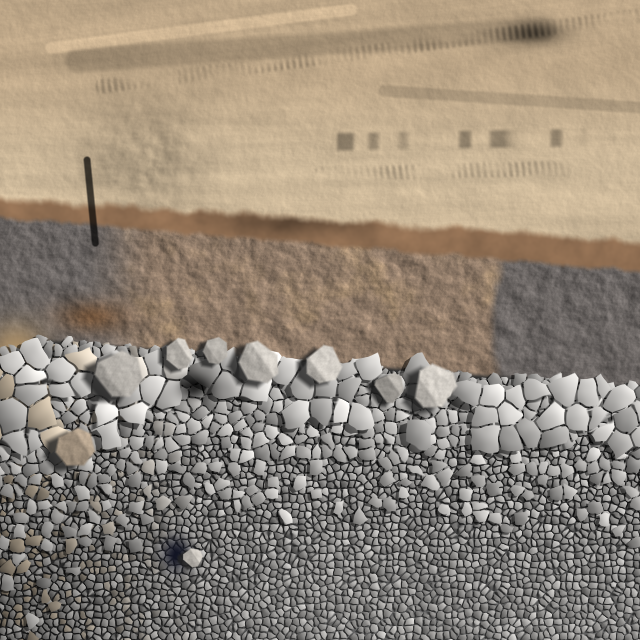
Give the GLSL for this texture, as a three.js fragment shader.

```glsl
varying vec2 vUv;
const vec2 LIGHT = vec2(.85, .53);

vec2 hash(vec2 p) {
  return fract(sin(vec2(dot(p, vec2(127.1, 311.7)), dot(p, vec2(269.5, 183.3)))) * 43758.5);
}
float corner(vec2 i, vec2 f, vec2 o) { return dot(hash(i + o) * 2. - 1., f - o); }
float noise(vec2 p) {
  vec2 i = floor(p), f = fract(p), u = f * f * (3. - 2. * f), e = vec2(1, 0);
  return mix(mix(corner(i, f, e.yy), corner(i, f, e.xy), u.x),
             mix(corner(i, f, e.yx), corner(i, f, e.xx), u.x), u.y);
}
float fbm(vec2 p) {
  float sum = 0., amp = .6;
  for (int i = 0; i < 4; i++) {
    sum += amp * noise(p);
    p = mat2(1.6, 1.2, -1.2, 1.6) * p + 7.3;
    amp *= .55;
  }
  return sum;
}
float relief(vec2 p, float scale) { return fbm(p * scale) - fbm(p * scale + LIGHT * .22); }
float smudge(vec2 p, float x, float y, float w, float h) {
  vec2 q = (p - vec2(x, y)) / vec2(w, h);
  return exp(-dot(q, q));
}
float stroke(vec2 p, vec4 ends, float width) {
  vec2 d = ends.zw - ends.xy, q = p - ends.xy;
  return 1. - smoothstep(width * .5, width, length(q - d * clamp(dot(q, d) / dot(d, d), 0., 1.)));
}
float tread(vec2 p, vec4 ends) {
  float wear = smoothstep(-.25, .3, noise(p * vec2(14, 30)));
  return stroke(p, ends, .015) * wear * (.5 + .5 * sin(p.x * 620. + p.y * 90.));
}
float rubbleTop(float x) { return .475 - .08 * x - .03 * smoothstep(.07, 0., x); }

// Nearest cell: xy = centre, z = gap to its neighbour
vec3 cell(vec2 p, float scale) {
  vec2 q = p * scale, centre = q;
  float near = 9., next = 9.;
  for (int k = 0; k < 9; k++) {
    vec2 id = floor(q) + vec2(mod(float(k) + .5, 3.) - .5, floor((float(k) + .5) / 3.)) - 1.;
    vec2 c = id + .1 + .8 * hash(id + scale);
    float d = length(q - c);
    next = min(next, max(near, d));
    if (d < near) { near = d; centre = c; }
  }
  return vec3(centre / scale, next - near);
}
float stoneMask(vec3 c, float scale, float reach) {
  float depth = rubbleTop(c.x) - c.y, limit = reach * (1. + .9 * smoothstep(.35, 0., c.x));
  float present = step(0., depth) * step(depth / limit, .25 + .75 * hash(c.xy * 91.).x);
  return present * smoothstep(.02, .03 + .0035 * scale, c.z);
}
vec3 stones(vec3 col, vec2 p, float scale, float reach, float glow) {
  p += .18 / scale * noise(p * scale * 1.7);
  vec3 c = cell(p, scale);
  vec2 rnd = hash(c.xy * 57.);
  float shadow = stoneMask(cell(p + LIGHT * .28 / scale, scale), scale, reach);
  float shade = glow * (.78 + .38 * rnd.x) + .3 * dot(p - c.xy, LIGHT) * scale;
  float warm = step(.75, rnd.y) * smoothstep(.35, 0., p.x);
  vec3 tint = vec3(1, .99, .975) - warm * vec3(0, .07, .17);
  return mix(col * (1. - .55 * shadow), tint * shade, stoneMask(c, scale, reach));
}
float polygon(vec2 p, float seed) {
  float d = -1.;
  for (int i = 0; i < 7; i++) {
    float a = float(i) * .898 + seed;
    d = max(d, dot(p, vec2(cos(a), sin(a))) - .75 - .3 * hash(vec2(a, seed)).x);
  }
  return d;
}
vec3 boulder(vec3 col, vec2 p, float x, float y, float r, vec3 tint) {
  vec2 q = (p - vec2(x, y)) / r;
  float seed = x * 40., shadow = smoothstep(.2, -.15, polygon(q + vec2(.5, .2), seed));
  tint *= .83 + .2 * smoothstep(-.15, .1, q.x + .7 * q.y + .5 * sin(seed)) + .35 * relief(p, 45.);
  return mix(mix(col, vec3(.13), .8 * shadow), tint, smoothstep(.08, -.08, polygon(q, seed)));
}
vec3 sand(vec2 p) {
  float y = p.y - .11 * p.x * smoothstep(.8, .93, p.y);
  vec3 col = mix(vec3(.8, .72, .6), vec3(.74, .65, .53), smoothstep(.72, .92, p.y));
  col *= 1. + .17 * fbm(vec2(p.x * 2.5, y * 34.)) + .1 * fbm(p * 18.) + .16 * relief(p, 70.);
  // Worn lanes and vehicle tracks
  col *= 1. - .15 * stroke(p, vec4(.12, .905, .85, .955), .024);
  col *= 1. + .13 * stroke(p, vec4(.08, .925, .55, .985), .012);
  col *= 1. - .12 * stroke(p, vec4(.6, .858, 1, .832), .012);
  float marks = tread(p, vec4(.16, .865, 1, .975)) + tread(p, vec4(.5, .727, .9, .738));
  float blots = stroke(p, vec4(.51, .778, .95, .786), .018) * smoothstep(-.05, .25, noise(p.xx * 21.));
  col *= 1. - .2 * marks - .3 * blots - .45 * smudge(p, .835, .948, .045, .018);
  // Trampled mound
  return col * (1. - smudge(p, .22, .755, .09, .09) * (.16 - .5 * relief(p, 22.)));
}
vec3 wall(vec2 p) {
  float x = p.x + .03 * fbm(p * 9.), brown = smoothstep(.13, .25, x) * smoothstep(.785, .765, x);
  vec3 col = mix(vec3(.41, .39, .38), vec3(.55, .47, .4), brown);
  col = mix(col, vec3(.65, .55, .43), brown * smoothstep(0., .4, fbm(p * 10. + 4.)));
  col = mix(col, vec3(.47, .33, .21), .8 * smudge(p, .143, .505, .055, .025));
  return col * (1. + .75 * relief(p, 26.) + .5 * relief(p, 75.));
}
void main() {
  vec2 p = vUv;
  float top = .66 - .085 * p.x + .012 * fbm(p.xx * 16.), depth = rubbleTop(p.x) - p.y;
  float rim = top + .03 + .018 * p.x + .012 * fbm(p * 20.);
  // Sand, brown rim and rock wall
  vec3 col = vec3(.56, .43, .32) * (1. + .3 * fbm(p * 18.) - .3 * smudge(p, .46, .655, .12, .02));
  col = mix(col, sand(p), smoothstep(-.008, .008, p.y - rim));
  col = mix(wall(p), col, smoothstep(-.005, .007, p.y - top));
  col *= 1. - .7 * stroke(p, vec4(.136, .75, .149, .62), .007);
  col = mix(col, vec3(.67, .56, .41), smudge(p, .025, .455, .045, .04));
  // Rubble, coarse at the foot of the wall
  float dust = smoothstep(.12, .45, depth) * smoothstep(.1, .55, p.x);
  col = mix(col, vec3(.19 + .2 * dust), smoothstep(-.004, .006, depth));
  col = stones(col, p, 88., 9., .61);
  col = stones(col, p, 50., .27, .68);
  col = stones(col, p, 27., .13, .76);
  col *= 1. - .22 * smudge(p, 0., .08, .28, .22) - .8 * smudge(p, .305, .395, .027, .018);
  col = mix(col, vec3(.07, .08, .14), smudge(p, .275, .134, .02, .023));
  // Boulders
  vec3 pale = vec3(.81, .79, .76), grey = pale * .86;
  col = boulder(col, p, .185, .415, .035, grey);
  col = boulder(col, p, .28, .447, .023, pale);
  col = boulder(col, p, .338, .452, .022, grey);
  col = boulder(col, p, .405, .435, .032, pale);
  col = boulder(col, p, .505, .43, .029, pale);
  col = boulder(col, p, .61, .395, .024, grey);
  col = boulder(col, p, .68, .397, .036, pale);
  col = boulder(col, p, .118, .3, .035, pale * vec3(.9, .83, .75));
  col = boulder(col, p, .302, .13, .016, pale);
  gl_FragColor = vec4(col, 1);
}
```
